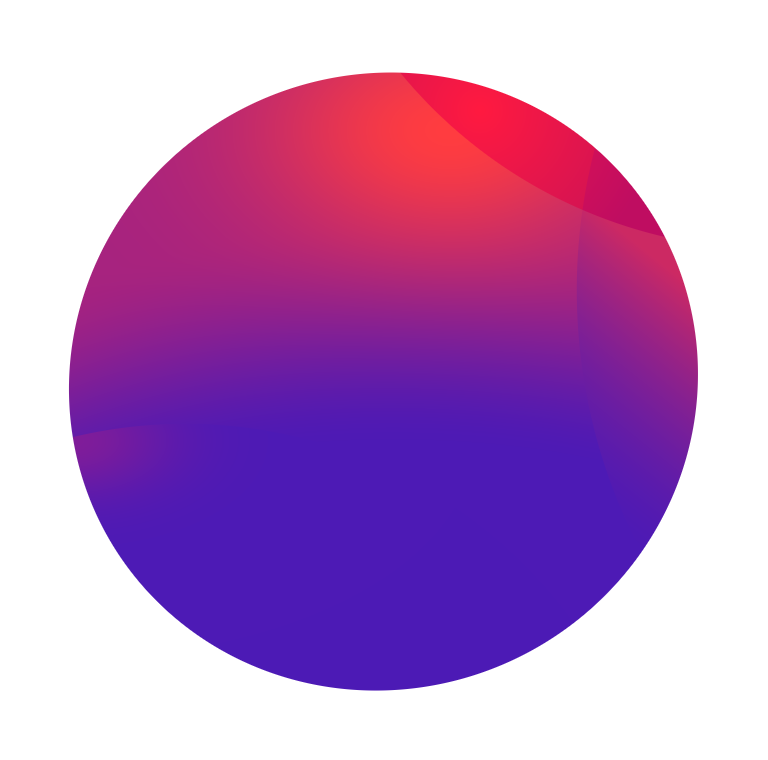
Write a WebGL 2 fragment shader that draws this background.

```glsl
#version 300 es
precision highp float;
// A gradient disc from red to violet, crossed by large translucent arcs, on white.

#define VIOLET vec3(0.30, 0.10, 0.71)
#define MAGENTA vec3(0.65, 0.135, 0.50)
#define ORANGE_RED vec3(1.00, 0.235, 0.25)
#define SIDE_PINK vec3(0.80, 0.16, 0.39)
#define CAP_RED vec3(1.00, 0.10, 0.25)
#define CAP_CRIMSON vec3(0.80, 0.07, 0.34)
#define LEFT_TINT vec3(0.50, 0.11, 0.60)
#define DISC_CENTER vec2(-0.0007, -0.002)
#define DISC_SHAPE vec3(0.1677, 0.1619, 0.0040)

uniform vec2 u_resolution;
out vec4 fragColor;

// Coverage of a signed distance, smoothed over one pixel
float coverage(float d) {
    return clamp(0.5 - d * u_resolution.x, 0.0, 1.0);
}

float circle(vec2 p, vec2 center, float radius) {
    return coverage(length(p - center) - radius);
}

// Soft elliptical falloff
float glow(vec2 p, vec2 center, vec2 size) {
    vec2 q = (p - center) / size;
    return exp(-dot(q, q));
}

// Slightly tilted ellipse; shape holds squared extents in x and y, and their skew
float disc(vec2 p, vec3 shape) {
    float q = p.x * p.x * shape.y - 2.0 * p.x * p.y * shape.z + p.y * p.y * shape.x;
    float r = sqrt(q / (shape.x * shape.y - shape.z * shape.z));
    return coverage((r - 1.0) * sqrt(shape.y));
}

// Violet below, magenta above, with a warm glow near the top
vec3 baseColor(vec2 p) {
    float bend = p.x - 0.02;
    float rise = smoothstep(-0.092, 0.208, p.y + 0.44 * bend * bend);
    vec3 color = mix(VIOLET, MAGENTA, rise);
    return mix(color, ORANGE_RED, glow(p, vec2(0.086, 0.325), vec2(0.25, 0.16)));
}

// Slanted ramp inside the right arc
vec3 sideColor(vec2 p) {
    float t = clamp((p.y + 0.8 * (p.x - 0.333) + 0.235) / 0.41, 0.0, 1.0);
    return mix(VIOLET, SIDE_PINK, pow(t, 1.7));
}

void main() {
    vec2 p = (gl_FragCoord.xy - 0.5 * u_resolution) / u_resolution.x;
    vec3 color = baseColor(p);

    // Faint purple arc at lower left
    float tint = glow(p, vec2(-0.409, -0.079), vec2(0.13, 0.07));
    color = mix(color, mix(VIOLET, LEFT_TINT, tint), circle(p, vec2(-0.259, -0.682), 0.625));

    // Arc along the right side
    float side = circle(p, vec2(0.987, 0.117), 0.736);
    color = mix(color, sideColor(p), side);

    // Red cap at upper right, darker where the side arc overlaps it
    float fade = min(length(p - vec2(0.125, 0.351)) / 0.23, 1.0);
    vec3 cap = mix(CAP_RED, CAP_CRIMSON, fade) + side * vec3(-0.05, -0.02, 0.04);
    color = mix(color, cap, circle(p, vec2(0.508, 0.800), 0.630));

    // Disc on white
    color = mix(vec3(1.0), color, disc(p - DISC_CENTER, DISC_SHAPE));
    fragColor = vec4(color, 1.0);
}
```
